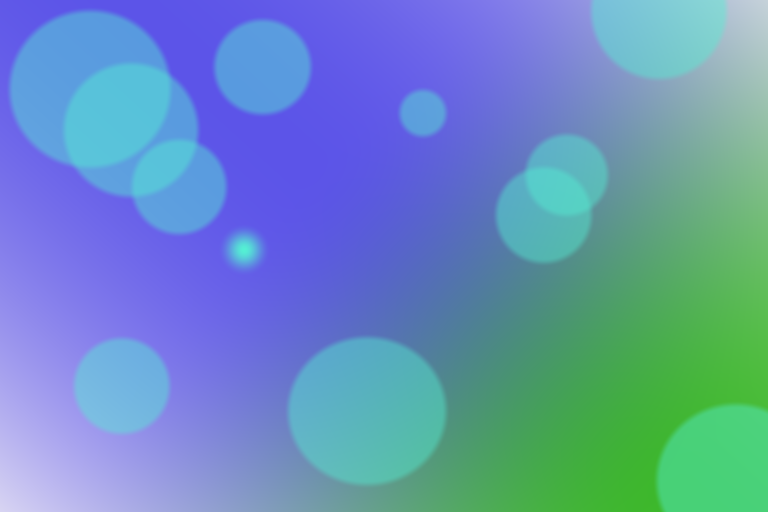
This background is drawn by a Shadertoy shader. Its source:

```glsl
const vec3 BLUE = vec3(0.36, 0.33, 0.91);
const vec3 GREEN = vec3(0.24, 0.72, 0.17);
const vec3 PALE = vec3(0.96, 0.95, 0.96);
const vec3 AQUA = vec3(0.33, 0.94, 0.83);

const float DISC_OPACITY = 0.45;
const float EDGE_SOFTNESS = 0.008;

// Disc centre (xy) and radii (zw), in canvas heights
const int DISC_COUNT = 11;
const vec4 DISCS[DISC_COUNT] = vec4[](
    vec4(0.176, 0.826, 0.157, 0.153),
    vec4(0.256, 0.746, 0.131, 0.130),
    vec4(0.350, 0.635, 0.092, 0.092),
    vec4(0.513, 0.869, 0.094, 0.092),
    vec4(0.826, 0.779, 0.045, 0.045),
    vec4(1.107, 0.658, 0.080, 0.079),
    vec4(1.062, 0.580, 0.093, 0.093),
    vec4(1.287, 0.979, 0.132, 0.133),
    vec4(0.238, 0.246, 0.093, 0.093),
    vec4(0.717, 0.197, 0.154, 0.144),
    vec4(1.437, 0.061, 0.154, 0.149)
);

// Blend along the axis between two poles, fading to pale away from it
vec3 diagonalGradient(vec2 p, vec2 bluePole, vec2 greenPole) {
    vec2 axis = greenPole - bluePole;
    vec2 offset = p - bluePole;
    float along = dot(offset, axis) / dot(axis, axis);
    float across = dot(offset, vec2(-axis.y, axis.x)) / length(axis);
    vec3 color = mix(BLUE, GREEN, smoothstep(0.25, 1.1, along));
    return mix(color, PALE, min(across * across, 1.0));
}

// Soft coverage of an ellipse
float discMask(vec2 p, vec2 center, vec2 radii, float softness) {
    float dist = (length((p - center) / radii) - 1.0) * min(radii.x, radii.y);
    return 1.0 - smoothstep(-softness, softness, dist);
}

// Round spot that is brightest at its centre
float glowSpot(vec2 p, vec2 center, float radius) {
    return 1.0 - smoothstep(0.0, radius, distance(p, center));
}

void mainImage(out vec4 fragColor, in vec2 fragCoord) {
    vec2 p = fragCoord / iResolution.y;
    vec3 color = diagonalGradient(p, vec2(0.39, 0.863), vec2(1.23, 0.10));

    // Translucent overlapping discs
    for (int i = 0; i < DISC_COUNT; i++) {
        float mask = discMask(p, DISCS[i].xy, DISCS[i].zw, EDGE_SOFTNESS);
        color = mix(color, AQUA, DISC_OPACITY * mask);
    }

    // Small bright spot
    color = mix(color, AQUA, glowSpot(p, vec2(0.477, 0.512), 0.052));

    fragColor = vec4(color, 1.0);
}
```
